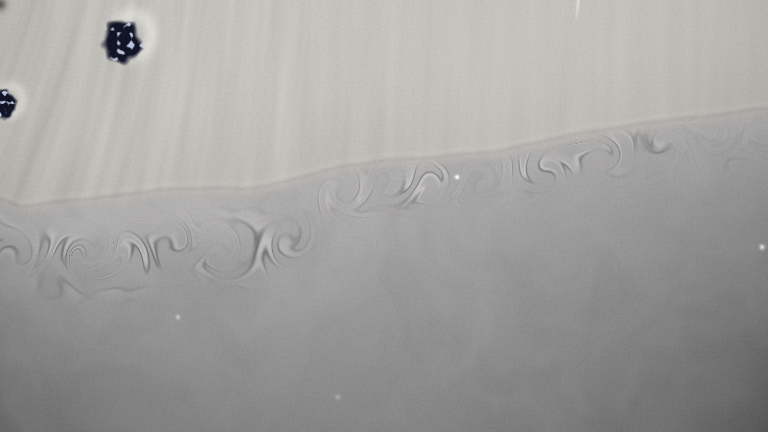
Write a Shadertoy shader that draws this texture.

```glsl
// Wet sand meeting dry sand: a pale streaked slope above a rising shoreline,
// grey silt below it with a band of curled creases, and two dark pebbles.
// Curls come from gradient noise twisted by vortices strung along the shore.

const vec3  DRY_TINT    = vec3(1.0, 0.992, 0.965);
const vec3  WET_TINT    = vec3(1.0, 0.993, 0.99);
const vec3  PEBBLE_DARK = vec3(0.07, 0.08, 0.15);
const float DRY_LEVEL   = 0.768;
const float STREAK_GAIN = 0.045;
const float CREASE_GAIN = 0.17;
const float CREASE_FREQ = 13.0;
const float MARBLE_GAIN = 0.045;
const float GRAIN_GAIN  = 0.022;
const int   VORTICES    = 15;

float hash(vec2 p) {
    uvec2 q = uvec2(ivec2(floor(p))) * uvec2(1597u, 3812u);
    uint n = (q.x ^ (q.y + 7919u)) * 747796405u + 289133u;
    n = ((n >> 15) ^ n) * 277803737u;
    n = (n >> 13) ^ n;
    return float(n & 65535u) / 65535.0;
}

float gradDot(vec2 cell, vec2 f) {
    float a = 6.2832 * hash(cell);
    return dot(vec2(cos(a), sin(a)), f);
}

// Gradient noise, roughly -0.7 to 0.7
float noise(vec2 p) {
    vec2 i = floor(p), f = p - i, e = vec2(1.0, 0.0);
    vec2 w = f * f * f * (f * (f * 6.0 - 15.0) + 10.0);
    return mix(mix(gradDot(i, f), gradDot(i + e, f - e), w.x),
               mix(gradDot(i + e.yx, f - e.yx), gradDot(i + 1.0, f - 1.0), w.x), w.y);
}

float fbm(vec2 p) {
    float sum = 0.0, amp = 0.6;
    for (int k = 0; k < 4; k++) {
        sum += amp * noise(p);
        p = mat2(1.6, 1.2, -1.2, 1.6) * p + 3.7;
        amp *= 0.5;
    }
    return sum;
}

float bell(float x, float width) { return exp(-x * x / (width * width)); }

float shoreHeight(float x) {
    return 0.515 + 0.133 * x - 0.026 * bell(x - 0.6, 0.13) - 0.014 * bell(x - 1.12, 0.15)
         + 0.03 * bell(x, 0.035) + 0.008 * noise(vec2(x * 9.0, 2.5));
}

// How far below the shore the curls sit
float curlDepth(float x) {
    return mix(0.145, 0.06, smoothstep(0.55, 0.85, x)) - 0.045 * bell(x, 0.15);
}

vec2 twist(vec2 p) {
    for (int k = 0; k < VORTICES; k++) {
        float id = float(k);
        float x = (id + 0.2 + 0.6 * hash(vec2(id, 3.0))) / float(VORTICES) * 1.8;
        float y = shoreHeight(x) - curlDepth(x) + 0.05 * (hash(vec2(id, 8.0)) - 0.5);
        vec2 d = p - vec2(x, y);
        float a = 3.4 * bell(length(d), 0.05) * (hash(vec2(id, 5.0)) > 0.35 ? 1.0 : -1.0);
        p = vec2(x, y) + mat2(cos(a), sin(a), -sin(a), cos(a)) * d;
    }
    return p;
}

// Dark thin folds with a paler flank beside each
float creases(vec2 p, float depth) {
    float band = bell(depth - curlDepth(p.x), mix(0.07, 0.045, smoothstep(0.5, 0.9, p.x)));
    vec2 q = twist(p) + 0.012 * vec2(noise(p * 17.0), noise(p * 17.0 + 40.0));
    float n = noise(CREASE_FREQ * vec2(q.x + 0.5 * q.y, 1.4 * q.y) + 11.0);
    float patches = smoothstep(-0.15, 0.4, noise(p * 11.0 + 23.0));
    return band * (patches + 0.12) * (0.55 * bell(n - 0.17, 0.08) - bell(n, 0.07));
}

vec3 addPebble(vec3 col, vec2 p, vec2 centre, vec2 radius, float seed) {
    vec2 d = (p - centre) / radius;
    float r = length(d) + 0.3 * noise(d * 1.8 + seed);
    col += 0.09 * bell(length(d - vec2(0.55, 0.3)) - 0.9, 0.4);
    float glint = smoothstep(0.12, 0.42, noise(d * 3.2 + seed * 3.0));
    vec3 stone = mix(PEBBLE_DARK, vec3(0.72, 0.76, 0.86), glint);
    return mix(col, stone, 1.0 - smoothstep(0.75, 1.08, r));
}

float fleck(vec2 p, vec2 centre, float size) { return bell(length(p - centre), size); }

void mainImage(out vec4 fragColor, in vec2 fragCoord) {
    vec2 p = fragCoord / iResolution.y;
    vec2 uv = fragCoord / iResolution.xy;
    float side = 2.0 * uv.x - 1.0;
    float side2 = side * side;
    float depth = shoreHeight(p.x) - p.y;

    // Dry slope with streaks that lean more toward the left
    float lane = p.x - 0.4 * (p.y - 0.7) * exp(-2.2 * p.x);
    float streak = noise(vec2(lane * 24.0, p.y * 2.2)) + 0.6 * noise(vec2(lane * 55.0, p.y * 4.0 + 9.0));
    float dryLight = DRY_LEVEL - 0.06 * side2 * side2 - 0.025 * bell(depth, 0.12)
                   + STREAK_GAIN * streak * mix(1.0, 0.35, smoothstep(0.3, 1.1, p.x));
    vec3 dry = dryLight * DRY_TINT;

    // Wet silt, darkening toward the bottom corners
    float wetLight = 0.52 + 0.27 * p.y - 0.04 * (p.x - 0.9) - 0.10 * side2 * (1.0 - uv.y);
    wetLight -= 0.05 * side2 * side2 * (1.0 - uv.y);
    vec2 drift = vec2(fbm(p * 3.0), fbm(p * 3.0 + 17.0));
    wetLight += MARBLE_GAIN * fbm(p * 5.0 + 2.5 * drift);
    wetLight += 0.03 * bell(depth - 0.06, 0.08) * (1.0 - smoothstep(0.4, 0.9, p.x));
    wetLight += CREASE_GAIN * creases(p, depth);
    vec3 wet = wetLight * WET_TINT;

    // Shoreline: soft change of tone with a fine dark rim
    vec3 col = mix(dry, wet, smoothstep(-0.006, 0.03, depth));
    col += 0.012 * bell(depth + 0.009, 0.006) - 0.035 * bell(depth - 0.003, 0.005);

    // Pebbles and scattered bright flecks
    col = addPebble(col, p, vec2(0.282, 0.903), vec2(0.047, 0.052), 4.0);
    col = addPebble(col, p, vec2(0.006, 0.757), vec2(0.032, 0.036), 7.0);
    col -= 0.35 * fleck(p, vec2(0.0, 0.99), 0.014);
    col += 0.35 * (fleck(p, vec2(1.058, 0.59), 0.005) + fleck(p, vec2(1.764, 0.428), 0.006));
    col += 0.2 * (fleck(p, vec2(0.412, 0.266), 0.005) + 0.6 * fleck(p, vec2(0.782, 0.081), 0.006));
    col += 0.1 * bell(p.x - 1.336 - 0.1 * (p.y - 0.97), 0.004) * smoothstep(0.94, 0.99, p.y);

    col += GRAIN_GAIN * noise(p * 170.0);
    fragColor = vec4(clamp(col, 0.0, 1.0), 1.0);
}
```
